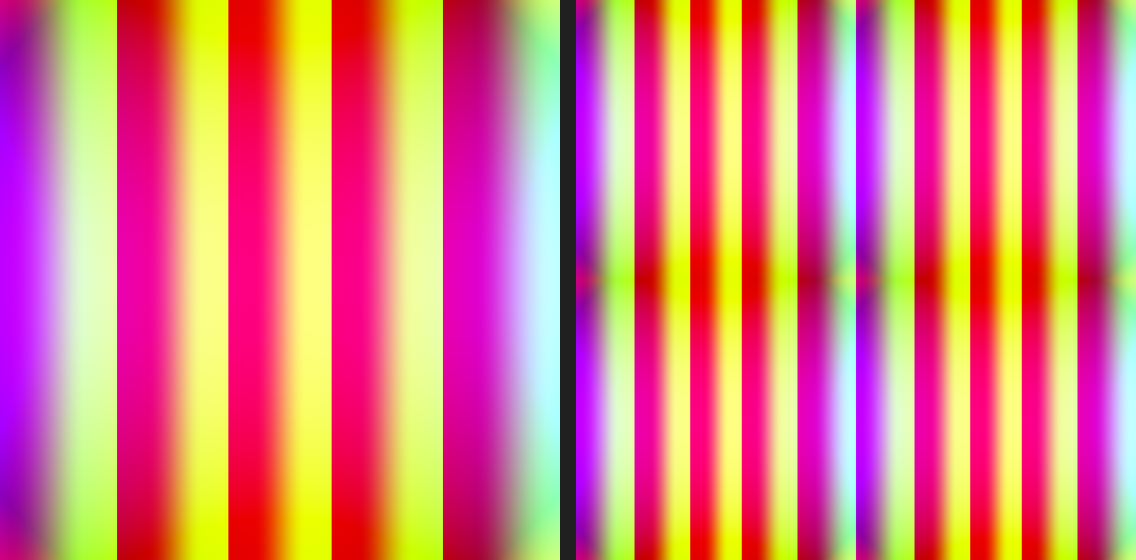
Left: one tile. Right: repeated 2 by 2.
This pattern is drawn by a Shadertoy shader. Its source:

```glsl
// Five upright colour stripes, each a flat band, a soft green ramp and a hard edge.
// A sine warp widens the outer stripes; red and blue drift smoothly over the canvas.
// All colour terms are even in x and y, and the side border falls on a stripe edge.

const float STRIPE_SCALE = 2.73;             // stripe phase per unit of warped x
const vec2  FLAT_BAND = vec2(0.25, 0.75);    // ramp start and end within a stripe
const vec3  RED_FALLOFF = vec3(0.25, 0.10, 0.25); // along x, along y, towards corners
const float ARC_RADIUS_SQ = 1.58;            // corner arc where red turns back up
const float RED_REBOUND = 1.0;
const float BLUE_GAIN = 1.1;
const float BLUE_CUBIC = 0.6;

// Green: ramp across each stripe, dropping back to zero at its hard edge.
float stripeGreen(float x) {
    float phase = fract(STRIPE_SCALE * sin(x) + 0.5);
    float edgeOffset = phase - step(0.5, phase);
    float halfPixel = STRIPE_SCALE * cos(x) / iResolution.x;
    float ramp = smoothstep(FLAT_BAND.x, FLAT_BAND.y, phase);
    float hardEdge = 1.0 - smoothstep(-halfPixel, halfPixel, edgeOffset);
    return abs(edgeOffset) < FLAT_BAND.x ? hardEdge : ramp;
}

// Red: dims away from the centre, then rises again beyond the corner arc.
float radialRed(vec2 sq) {
    float dimming = dot(RED_FALLOFF, vec3(sq, sq.x * sq.y));
    float rebound = RED_REBOUND * max(0.0, sq.x + sq.y - ARC_RADIUS_SQ);
    return 1.0 - dimming + rebound;
}

// Blue: saddle that grows towards the sides and fades towards top and bottom.
float saddleBlue(vec2 sq) {
    float saddle = sq.x - sq.y;
    return 0.5 + 0.5 * saddle * (BLUE_GAIN + BLUE_CUBIC * saddle * saddle);
}

void mainImage(out vec4 fragColor, in vec2 fragCoord) {
    vec2 p = 2.0 * fragCoord / iResolution.xy - 1.0;
    vec2 sq = p * p;
    vec3 color = vec3(radialRed(sq), stripeGreen(p.x), saddleBlue(sq));
    fragColor = vec4(clamp(color, 0.0, 1.0), 1.0);
}
```
